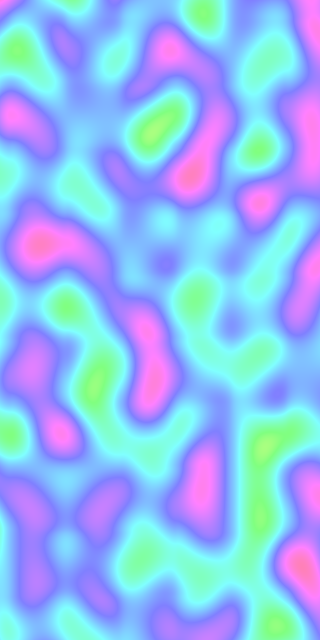
Reproduce this texture procedurally as a Shadertoy shader.

```glsl
// Soft pastel blobs: one octave of gradient noise on a slightly tall lattice,
// read as a hue around sky blue, from green through violet to pink.

float hash(vec2 p) {
    return fract(sin(dot(p, vec2(127.1, 311.7))) * 43758.5453);
}

// Corner gradient: diagonal, horizontal or vertical, with random signs
vec2 cornerGradient(vec2 corner) {
    vec2 signs = vec2(hash(corner) < 0.5 ? -1 : 1, hash(corner + 37.3) < 0.5 ? -1 : 1);
    float kind = 3.0 * hash(corner + 71.9);
    return signs * (kind < 1.0 ? vec2(1, 1) : kind < 2.0 ? vec2(1, 0) : vec2(0, 1));
}

// Corner ramp: gradient dotted with the offset from that corner
float ramp(vec2 cell, vec2 local, vec2 corner) {
    return dot(cornerGradient(cell + corner), local - corner);
}

float gradientNoise(vec2 p) {
    vec2 cell = floor(p);
    vec2 local = fract(p);
    vec2 fade = local * local * (3.0 - 2.0 * local);
    float bottom = mix(ramp(cell, local, vec2(0, 0)), ramp(cell, local, vec2(1, 0)), fade.x);
    float top = mix(ramp(cell, local, vec2(0, 1)), ramp(cell, local, vec2(1, 1)), fade.x);
    return mix(bottom, top, fade.y);
}

// Half-saturated, full-brightness colour of a hue
vec3 pastel(float hue) {
    vec3 pure = clamp(abs(mod(hue * 6.0 + vec3(0, 4, 2), 6.0) - 3.0) - 1.0, 0.0, 1.0);
    return mix(vec3(1), pure, 0.5);
}

void mainImage(out vec4 fragColor, in vec2 fragCoord) {
    // Nearly six lattice cells across the width, each a little taller than wide
    vec2 p = fragCoord / iResolution.x * vec2(5.8, 5.0) + vec2(21.8, 9.3);
    float hue = 0.59 + 0.51 * gradientNoise(p);
    fragColor = vec4(pastel(hue), 1.0);
}
```
